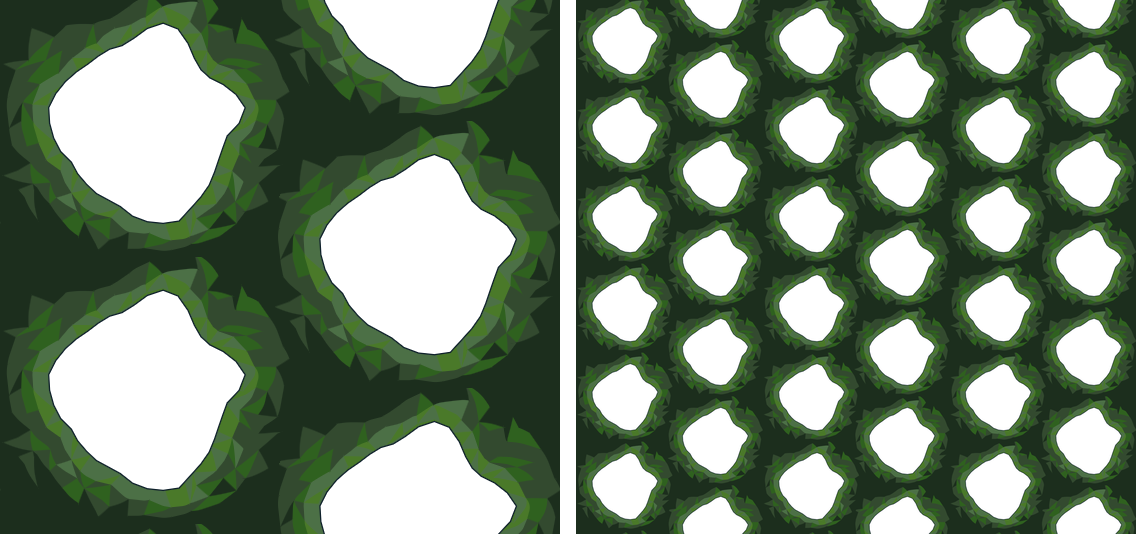
Left, the tile; right, the same tile 3 across and 3 down.
Reproduce this pattern procedurally as a Shadertoy shader.

```glsl
// Half-drop grid of white clearings, each rimmed by a faceted fringe of green leaves.

// Layout, in design units that always span the whole canvas
const vec2  CANVAS = vec2(768.0, 732.0);
const vec2  PERIOD = vec2(768.0, 366.0);   // one tile: two clearings, repeated twice upward
const vec2  CENTER_A = vec2(202.0, 197.0);
const vec2  CENTER_B = vec2(574.0, 17.0);
const float LINE_WIDTH = 1.8;

// Facet mesh wrapped around each clearing
const int   SEGMENTS = 36;
const float RING_WIDTH = 20.0;
const float JITTER = 0.58;
const float REACH = 57.0;                  // mean fringe depth
const float REACH_SWAY = 13.0;             // deeper at the sides and corners
const float REACH_NOISE = 20.0;

const vec3 GROUND  = vec3(0.110, 0.180, 0.115);
const vec3 MOSS    = vec3(0.200, 0.290, 0.185);
const vec3 LEAF    = vec3(0.185, 0.380, 0.120);
const vec3 BRIGHT  = vec3(0.290, 0.475, 0.160);
const vec3 SAGE    = vec3(0.300, 0.440, 0.275);
const vec3 OUTLINE = vec3(0.060, 0.130, 0.170);
const vec3 WHITE   = vec3(1.0);

const float TAU = 6.2831853;

// Clearing radius at equal angle steps, counterclockwise from the right
const int KNOTS = 40;
const float RADIUS[KNOTS] = float[KNOTS](
    126.0, 136.0, 128.0, 117.0, 106.0, 104.0, 110.0, 123.0, 136.0, 139.0,
    130.0, 118.0, 112.0, 114.0, 114.0, 115.0, 120.0, 126.0, 132.0, 137.0,
    134.0, 130.0, 125.0, 117.0, 118.0, 118.0, 119.0, 118.0, 120.0, 129.0,
    135.0, 139.0, 141.0, 131.0, 125.0, 120.0, 114.0, 110.0, 109.0, 111.0);

// Integer hash to three values in 0..1
vec3 hash(ivec2 cell, int salt) {
    uvec3 v = uvec3(ivec3(cell, salt) + 64) * 1664525u + 1013904223u;
    v.x += v.y * v.z; v.y += v.z * v.x; v.z += v.x * v.y;
    v ^= v >> 16u;
    v.x += v.y * v.z; v.y += v.z * v.x; v.z += v.x * v.y;
    return vec3(v >> 8u) / 16777216.0;
}

vec2 outlineKnot(int i) {
    float a = TAU * float(i) / float(KNOTS);
    return RADIUS[i] * vec2(cos(a), sin(a));
}

// Signed distance to the clearing, negative inside
float clearingDistance(vec2 p) {
    float nearest = 1e9, side = 1.0;
    vec2 a = outlineKnot(KNOTS - 1);
    for (int i = 0; i < KNOTS; i++) {
        vec2 b = outlineKnot(i), e = b - a, w = p - a;
        vec2 gap = w - e * clamp(dot(w, e) / dot(e, e), 0.0, 1.0);
        nearest = min(nearest, dot(gap, gap));
        bvec3 crossing = bvec3(p.y >= a.y, p.y < b.y, e.x * w.y > e.y * w.x);
        if (all(crossing) || !any(crossing)) side = -side;
        a = b;
    }
    return side * sqrt(nearest);
}

// Mesh coordinates: x counts segments around, y counts rings outward
ivec2 wrapCell(ivec2 cell) {
    return ivec2((cell.x + SEGMENTS) % SEGMENTS, cell.y);
}

vec2 meshVertex(ivec2 cell) {
    return vec2(cell) + JITTER * (hash(wrapCell(cell), 0).xy - 0.5);
}

float edgeDistance(vec2 p, vec2 a, vec2 b) {
    vec2 e = normalize(b - a);
    return e.x * (p.y - a.y) - e.y * (p.x - a.x);
}

float triangleCover(vec2 p, vec2 a, vec2 b, vec2 c, float px) {
    float inside = min(edgeDistance(p, a, b), min(edgeDistance(p, b, c), edgeDistance(p, c, a)));
    return clamp(inside / px + 0.5, 0.0, 1.0);
}

vec3 facetColor(vec2 center, vec3 rnd) {
    float angle = TAU * center.x / float(SEGMENTS);
    float reach = REACH + REACH_SWAY * (cos(2.0 * angle) - cos(4.0 * angle)) + REACH_NOISE * (rnd.y - 0.5);
    if (center.y < 1.0) return rnd.x < 0.5 ? BRIGHT : SAGE;
    if (center.y * RING_WIDTH > reach) return GROUND;
    if (center.y < 2.0) return rnd.x < 0.42 ? LEAF : rnd.x < 0.5 ? SAGE : MOSS;
    return rnd.x < 0.16 ? LEAF : rnd.x < 0.28 ? GROUND : MOSS;
}

vec3 fringe(vec2 m, float px) {
    vec4 sum = vec4(GROUND, 1.0) * 1e-4;
    for (int k = 0; k < 9; k++) {
        ivec2 cell = ivec2(floor(m)) + ivec2(k % 3, k / 3) - 1;
        vec2 q[4] = vec2[4](meshVertex(cell), meshVertex(cell + ivec2(1, 0)),
                            meshVertex(cell + 1), meshVertex(cell + ivec2(0, 1)));
        int turn = hash(wrapCell(cell), 1).z < 0.5 ? 0 : 1;   // which diagonal splits the quad
        for (int h = 0; h < 2; h++) {
            int s = turn + 2 * h;
            vec2 a = q[s], b = q[(s + 1) % 4], c = q[(s + 2) % 4];
            float cover = triangleCover(m, a, b, c, px);
            sum += cover * vec4(facetColor((a + b + c) / 3.0, hash(wrapCell(cell), 2 + h)), 1.0);
        }
    }
    return sum.rgb / sum.a;
}

void mainImage(out vec4 fragColor, in vec2 fragCoord) {
    vec2 p = fragCoord / iResolution.xy * CANVAS;
    float px = CANVAS.y / iResolution.y;

    // Offset from the nearer clearing, wrapped over the tile
    vec2 a = mod(p - CENTER_A + 0.5 * PERIOD, PERIOD) - 0.5 * PERIOD;
    vec2 b = mod(p - CENTER_B + 0.5 * PERIOD, PERIOD) - 0.5 * PERIOD;
    vec2 local = dot(a, a) < dot(b, b) ? a : b;

    float d = clearingDistance(local);
    float turns = fract(atan(local.y, local.x) / TAU);
    vec3 color = fringe(vec2(turns * float(SEGMENTS), d / RING_WIDTH), px / RING_WIDTH);
    color = mix(color, WHITE, clamp(0.5 - d / px, 0.0, 1.0));
    color = mix(color, OUTLINE, clamp(0.5 + (0.5 * LINE_WIDTH - abs(d)) / px, 0.0, 1.0));
    fragColor = vec4(color, 1.0);
}
```
